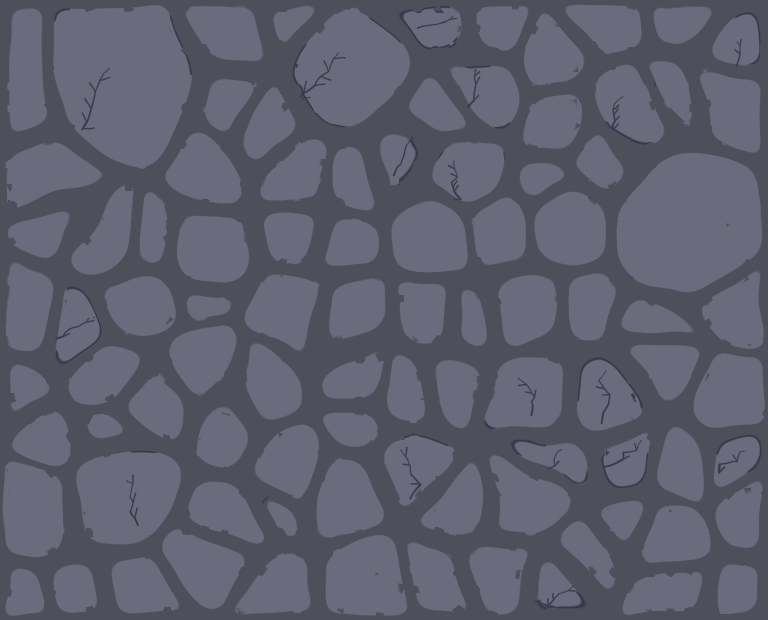
A Shadertoy shader for this texture:

```glsl
// Flat cartoon stone wall: irregular rounded stones set in dark mortar.
// Stones are cells of a power diagram (small grid sites plus a few big ones),
// inset and rounded, then chipped along the rim and scored with thin cracks.

const vec3 STONE = vec3(0.42, 0.42, 0.49);
const vec3 MORTAR = vec3(0.31, 0.31, 0.36);
const vec3 CRACK = vec3(0.22, 0.22, 0.29);
const vec2 GRID = vec2(12.0, 9.0);    // small stones across and up
const vec2 BIG_GRID = vec2(3.0, 2.0); // big stones across and up
const int BIG_COUNT = 6;
const float INSET = 0.0122;           // half the mean mortar gap
const float ROUNDING = 0.022;
const float WARP = 0.014;             // bending of the stone sides
const float CHIP_SCALE = 32.0;
const float CRACK_WIDTH = 0.0015;
const float CRACKED_SHARE = 0.15;

vec2 hash2(vec2 p) {
    vec3 q = fract(p.xyx * vec3(0.1031, 0.1030, 0.0973));
    q += dot(q, q.yzx + 33.33);
    return fract((q.xx + q.yz) * q.zy);
}

vec2 noise2(vec2 p) {
    vec2 i = floor(p), f = fract(p);
    f = f * f * (3.0 - 2.0 * f);
    return mix(mix(hash2(i), hash2(i + vec2(1, 0)), f.x),
               mix(hash2(i + vec2(0, 1)), hash2(i + vec2(1, 1)), f.x), f.y);
}

float smoothMin(float a, float b, float k) {
    float h = max(k - abs(a - b), 0.0) / k;
    return min(a, b) - h * h * k * 0.25;
}

float segment(vec2 p, vec2 a, vec2 b) {
    vec2 v = b - a;
    return length(p - a - v * clamp(dot(p - a, v) / dot(v, v), 0.0, 1.0));
}

mat2 rotation(float a) {
    return mat2(cos(a), sin(a), -sin(a), cos(a));
}

float power(vec2 p, vec4 site) {
    vec2 v = p - site.xy;
    return dot(v, v) - site.z * site.z;
}

// Fills sites with (position, radius, id) around p and returns their number
int gatherSites(vec2 p, vec2 canvas, out vec4 sites[31]) {
    for (int k = 0; k < BIG_COUNT; k++) {
        vec2 block = vec2(k % 3, k / 3);
        vec2 jitter = hash2(block + 71.0) - 0.5;
        float radius = mix(0.05, 0.115, hash2(block + 23.0).x);
        sites[k] = vec4((block + 0.5 + 0.5 * jitter) * canvas / BIG_GRID, radius, 300.0 + float(k));
    }
    int count = BIG_COUNT;
    vec2 base = floor(p / canvas * GRID);
    for (int k = 0; k < 25; k++) {
        vec2 cell = base + vec2(k % 5, k / 5) - 2.0;
        if (any(lessThan(cell, vec2(0))) || any(greaterThanEqual(cell, GRID))) continue;
        vec2 center = (cell + 0.5 + 0.75 * (hash2(cell + 5.0) - 0.5)) * canvas / GRID;
        bool covered = false;
        for (int b = 0; b < BIG_COUNT; b++)
            covered = covered || distance(center, sites[b].xy) < sites[b].z + 0.035;
        if (covered) continue;
        sites[count++] = vec4(center, 0.05 * hash2(cell + 41.0).x, cell.x + 17.0 * cell.y);
    }
    return count;
}

// Distance to a wandering crack with side twigs
float crackDistance(vec2 p, vec4 site) {
    vec2 seed = vec2(site.w, 9.0);
    float angle = 1.1 + 1.6 * (hash2(seed).x - 0.5);
    float reach = max(site.z, 0.045);
    float stride = 0.24 * min(reach, 0.075);
    vec2 a = site.xy - 0.9 * reach * vec2(cos(angle), sin(angle));
    float d = 1.0;
    for (int k = 0; k < 6; k++) {
        vec2 h = hash2(seed + vec2(0, k + 1));
        float turn = angle + 1.7 * (h.x - 0.5);
        vec2 b = a + stride * (0.6 + h.y) * vec2(cos(turn), sin(turn));
        d = min(d, segment(p, a, b) + 0.00015 * float(k));
        float fork = turn + (h.y > 0.5 ? 0.8 : -0.8);
        if (h.x > 0.55) d = min(d, segment(p, a, a + stride * vec2(cos(fork), sin(fork))) + 0.0004);
        a = b;
    }
    return d;
}

void mainImage(out vec4 fragColor, in vec2 fragCoord) {
    vec2 uv = fragCoord / iResolution.y;
    vec2 canvas = vec2(iResolution.x / iResolution.y, 1.0);
    float pixel = 0.8 / iResolution.y;
    vec2 p = uv + 2.0 * WARP * (noise2(uv * 10.0) - 0.5);

    // Owning stone and rounded distance to its sides
    vec4 sites[31];
    int count = gatherSites(p, canvas, sites);
    int own = 0;
    for (int k = 1; k < count; k++)
        if (power(p, sites[k]) < power(p, sites[own])) own = k;
    vec4 site = sites[own];
    vec2 border = min(uv, canvas - uv);
    float d = smoothMin(border.x, border.y, ROUNDING);
    for (int k = 0; k < count; k++) {
        if (k == own) continue;
        float side = (power(p, sites[k]) - power(p, site)) / (2.0 * distance(site.xy, sites[k].xy));
        d = smoothMin(d, side, ROUNDING);
    }
    vec2 traits = hash2(vec2(site.w, 3.0));
    d -= INSET + 0.006 * (traits.x - 0.5) + 0.014 * (noise2(uv * 16.0 + site.w * 7.3).x - 0.5);

    // Angular chips along the rim, with smudged edges, and rare flecks
    vec2 chipCell = floor(uv * CHIP_SCALE);
    vec2 h = hash2(chipCell + 13.0), g = hash2(chipCell + 57.0);
    vec2 q = rotation(6.28 * h.x) * (fract(uv * CHIP_SCALE) - 0.5 - 0.3 * (g - 0.5));
    float box = max(abs(q.x), abs(q.y) * 1.3) / CHIP_SCALE;
    float chip = smoothstep(pixel, -pixel, box - 0.23 / CHIP_SCALE) * step(0.4, h.y);
    float fleck = smoothstep(pixel, -pixel, box - 0.07 / CHIP_SCALE) * step(h.y, 0.008);
    d -= chip * mix(-0.004, 0.008, g.x);
    float soft = mix(pixel, 0.003, chip * g.y);
    vec3 color = mix(MORTAR, STONE, smoothstep(-soft, soft, d) * (1.0 - fleck));

    // Cracks and broken outlines on some stones
    float share = site.w >= 300.0 ? 0.6 : CRACKED_SHARE;
    if (traits.y < share) {
        float outline = abs(d - 0.001) + 0.05 * max(0.56 - noise2(uv * 13.0 + site.w).y, 0.0);
        float crack = crackDistance(uv + 0.004 * (noise2(uv * 60.0) - 0.5), site);
        crack = min(max(crack, -d - 0.003), outline);
        color = mix(color, CRACK, smoothstep(pixel, -pixel, crack - CRACK_WIDTH));
    }
    fragColor = vec4(color, 1.0);
}
```
